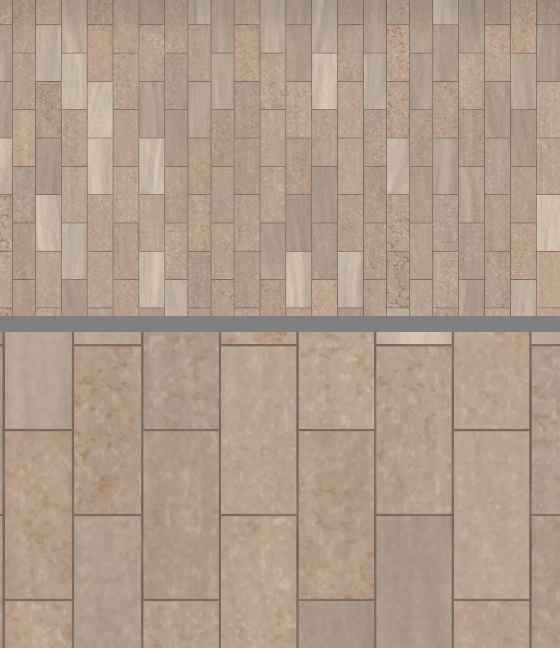
Top, the full canvas; bottom, a detail of the centre.
Give the GLSL for this texture, as a Shadertoy shader.

```glsl
// Stone wall cladding: upright beige slabs in staggered columns of two widths.

// Lengths are fractions of the canvas height.
const float NARROW = 0.0731;
const float WIDE = 0.0819;
const float NARROW_COUNT = 3.0;
const float WIDE_COUNT = 5.0;
const float SLAB_HEIGHT = 0.1792;
const float FIRST_COLUMN = 0.5215;
const float FIRST_JOINT = 0.8320;
const float JOINT_HALF_WIDTH = 0.0013;

const vec3 GREY_BEIGE = vec3(0.685, 0.618, 0.555);
const vec3 WARM_BEIGE = vec3(0.715, 0.622, 0.540);
const vec3 PALE_CREAM = vec3(0.775, 0.715, 0.645);
const vec3 TAN_BAND = vec3(0.665, 0.595, 0.530);
const vec3 RUST = vec3(0.640, 0.480, 0.345);
const vec3 CHALK = vec3(0.775, 0.715, 0.655);
const vec3 JOINT = vec3(0.440, 0.380, 0.325);

float hash(vec2 p) {
    return fract(sin(dot(p, vec2(127.1, 311.7))) * 43758.5453);
}

float noise(vec2 p) {
    vec2 i = floor(p), f = fract(p);
    f = f * f * (3.0 - 2.0 * f);
    float low = mix(hash(i), hash(i + vec2(1, 0)), f.x);
    float high = mix(hash(i + vec2(0, 1)), hash(i + vec2(1, 1)), f.x);
    return mix(low, high, f.y);
}

float fbm(vec2 p) {
    float sum = 0.0, amp = 0.5;
    for (int i = 0; i < 4; i++) {
        sum += amp * noise(p);
        p = p * 2.03 + 17.3;
        amp *= 0.5;
    }
    return sum / 0.9375;
}

// Column index, distance from its left edge, and its width.
vec3 findColumn(float x) {
    float narrowSpan = NARROW * NARROW_COUNT;
    float period = narrowSpan + WIDE * WIDE_COUNT;
    float group = floor(x / period);
    float local = x - group * period;
    bool isNarrow = local < narrowSpan;
    float width = isNarrow ? NARROW : WIDE;
    float s = (isNarrow ? local : local - narrowSpan) / width;
    float index = floor(s) + (isNarrow ? 0.0 : NARROW_COUNT);
    index += group * (NARROW_COUNT + WIDE_COUNT);
    return vec3(index, fract(s) * width, width);
}

// Rough slab with rust pits and chalky grains.
vec3 grainyStone(vec2 p, vec2 id, vec2 seed) {
    vec3 color = mix(GREY_BEIGE, WARM_BEIGE, hash(id + 3.7));
    float columnWear = smoothstep(0.82, 0.95, hash(vec2(id.x, 5.3)));
    float wear = 0.15 + 0.45 * hash(id + 8.1) + 0.4 * columnWear;
    float patches = smoothstep(0.3, 0.65, fbm(p * vec2(22.0, 14.0) + seed));
    float pits = smoothstep(0.52, 0.78, fbm(p * vec2(125.0, 150.0) + seed));
    float grains = smoothstep(0.54, 0.8, fbm(p * vec2(150.0, 120.0) + seed + 41.0));
    color = mix(color, RUST, pits * wear * (0.35 + 0.75 * patches));
    return mix(color, CHALK, grains * (0.3 + 0.6 * wear));
}

// Smooth slab with slanted veins and a wedge of darker stone.
vec3 veinedStone(vec2 p, vec2 id, vec2 seed, float paleness) {
    float slant = mix(-0.35, 0.35, hash(id + 12.4));
    float across = p.x + slant * p.y + 0.018 * (fbm(p * 13.0 + seed) - 0.5);
    float veins = fbm(vec2(across * 75.0, p.y * 5.0) + seed);
    float edge = mix(0.0, 0.09, hash(id + 19.2));
    float wedge = smoothstep(-0.006, 0.012, across - edge);
    vec3 light = mix(GREY_BEIGE, PALE_CREAM, paleness);
    vec3 color = mix(light, TAN_BAND, wedge * mix(0.75, 0.35, paleness));
    return color * (1.0 + 0.14 * (veins - 0.5));
}

vec3 slabColor(vec2 p, vec2 id) {
    vec2 seed = 60.0 * vec2(hash(id + 1.3), hash(id + 6.9));
    float kind = hash(id + 27.5);
    float veined = smoothstep(0.56, 0.72, kind);
    float paleness = smoothstep(0.74, 0.88, kind);
    vec3 color = mix(grainyStone(p, id, seed),
                     veinedStone(p, id, seed, paleness), veined);
    float fine = noise(p * vec2(230.0, 170.0) + seed) - 0.5;
    float streaks = fbm(p * vec2(70.0, 9.0) + seed) - 0.5;
    float tone = 0.97 + 0.07 * hash(id + 33.8);
    return color * (tone + 0.05 * fine + 0.10 * streaks);
}

void mainImage(out vec4 fragColor, in vec2 fragCoord) {
    vec2 uv = fragCoord / iResolution.y;
    float pixel = 1.0 / iResolution.y;

    // Staggered layout: every other column moves by half a slab.
    vec3 column = findColumn(uv.x - FIRST_COLUMN);
    float stagger = 0.5 * mod(column.x, 2.0);
    float row = (uv.y - FIRST_JOINT) / SLAB_HEIGHT + stagger;
    vec2 id = vec2(column.x, floor(row));
    vec2 local = vec2(column.y, fract(row) * SLAB_HEIGHT);
    vec3 color = slabColor(local, id);

    // Thin dark joints.
    vec2 gap = min(local, vec2(column.z, SLAB_HEIGHT) - local);
    float joint = 1.0 - smoothstep(JOINT_HALF_WIDTH - 0.5 * pixel,
                                   JOINT_HALF_WIDTH + 0.5 * pixel, min(gap.x, gap.y));
    color = mix(color, JOINT, joint * (0.65 + 0.3 * noise(uv * 25.0)));

    // Soft shade along the top edge.
    color *= 1.0 - 0.09 * smoothstep(0.86, 1.0, uv.y);
    fragColor = vec4(color, 1.0);
}
```
